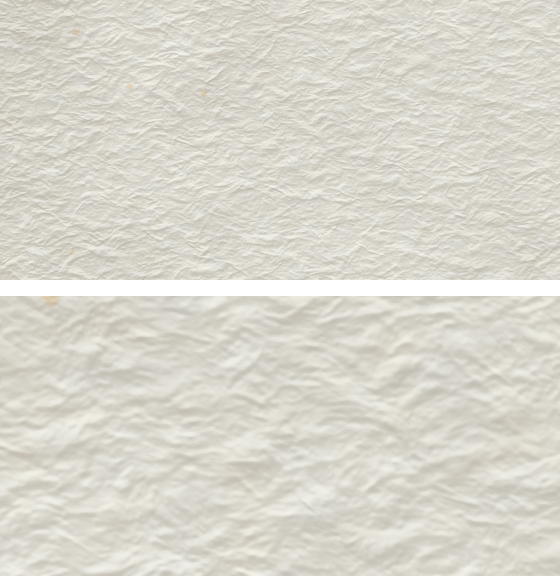
Top: the whole. Bottom: its middle third, enlarged.
Write a Shadertoy shader that draws this texture.

```glsl
vec2 hash2(vec2 cell) {
    vec3 q = fract(cell.xyx * vec3(0.1031, 0.1030, 0.0973));
    q += dot(q, q.yzx + 33.33);
    return fract((q.xx + q.yz) * q.zy);
}

float cornerSlope(vec2 cell, vec2 corner, vec2 f) {
    return dot(hash2(cell + corner) * 2.0 - 1.0, f - corner);
}

// Gradient noise, roughly -0.7 to 0.7
float noise(vec2 p) {
    vec2 i = floor(p);
    vec2 f = p - i;
    vec2 u = f * f * f * (f * (f * 6.0 - 15.0) + 10.0);
    float low = mix(cornerSlope(i, vec2(0, 0), f), cornerSlope(i, vec2(1, 0), f), u.x);
    float high = mix(cornerSlope(i, vec2(0, 1), f), cornerSlope(i, vec2(1, 1), f), u.x);
    return mix(low, high, u.y);
}

vec2 rotate(vec2 p, float angle) {
    float c = cos(angle), s = sin(angle);
    return vec2(c * p.x + s * p.y, c * p.y - s * p.x);
}

// Flattened pulp lumps, each octave leaning another way
float pulp(vec2 p) {
    float height = 0.0, amplitude = 1.0, frequency = 22.0;
    for (int i = 0; i < 5; i++) {
        float lean = 0.35 * sin(float(i) * 2.4 - 0.5);
        vec2 q = rotate(p, lean) * vec2(0.5, 1.0) * frequency;
        float n = noise(q + float(i) * 37.0 + 100.0);
        height += amplitude * mix(n, abs(n) * 1.4, 0.4);
        amplitude *= 0.62;
        frequency *= 1.7;
    }
    return height;
}

// Thin raised strands that fade in and out along their length
float fibres(vec2 p, float angle, float seed) {
    vec2 q = rotate(p, angle);
    float n = noise(q * vec2(9.0, 32.0) + seed);
    float presence = smoothstep(0.05, 0.3, noise(q * vec2(13.0, 20.0) + seed * 1.7));
    return exp(-70.0 * n * n) * presence;
}

float paperHeight(vec2 p) {
    vec2 bend = vec2(noise(p * 8.0 + 60.0), noise(p * vec2(8.0, 10.0) + 90.0));
    vec2 q = p + bend * vec2(0.03, 0.025);
    float strands = fibres(q, 0.55, 50.0) + fibres(q, -0.5, 75.0) + fibres(q, 0.05, 120.0);
    return pulp(q) + 0.22 * strands;
}

// Soft round inclusions in a few cells of a coarse grid
float specks(vec2 p, float density) {
    vec2 grid = p * 5.0;
    vec2 cell = floor(grid);
    vec2 centre = 0.25 + 0.5 * hash2(cell + 11.0);
    vec2 pick = hash2(cell + 43.0);
    float radius = mix(0.05, 0.1, pick.y);
    float d = length(fract(grid) - centre) + 0.03 * noise(p * 90.0 + 20.0);
    return step(pick.x, density) * (1.0 - smoothstep(radius * 0.3, radius, d));
}

void mainImage(out vec4 fragColor, in vec2 fragCoord) {
    vec2 p = fragCoord / iResolution.y;
    float across = fragCoord.x / iResolution.x;

    const vec3 paper = vec3(0.853, 0.843, 0.805);
    const vec3 reliefTint = vec3(0.034, 0.037, 0.040);
    const vec3 ochre = vec3(0.86, 0.76, 0.60);
    const vec2 towardLight = vec2(-0.0015, 0.005);

    // Raking light from above, with darker hollows
    float height = paperHeight(p);
    float slope = height - paperHeight(p + towardLight);
    float relief = slope * mix(12.5, 10.5, across) + 0.5 * (height - 0.35);
    relief /= sqrt(1.0 + 0.1 * relief * relief);

    // Broad unevenness and darker left edge
    float shade = 0.9 * noise(p * vec2(3.0, 4.0) + 30.0);
    shade += 0.7 * noise(p * vec2(7.0, 11.0) + 150.0);
    shade -= 0.6 * (1.0 - smoothstep(0.0, 0.25, across));
    vec3 color = paper + reliefTint * (relief + shade);

    // Faint warm and cool stains
    float warmth = noise(p * vec2(12.0, 20.0) + 200.0);
    color += vec3(0.010, 0.0, -0.016) * warmth;

    color = mix(color, ochre * color / paper, 0.6 * specks(p, 0.08));
    fragColor = vec4(clamp(color, 0.0, 1.0), 1.0);
}
```
